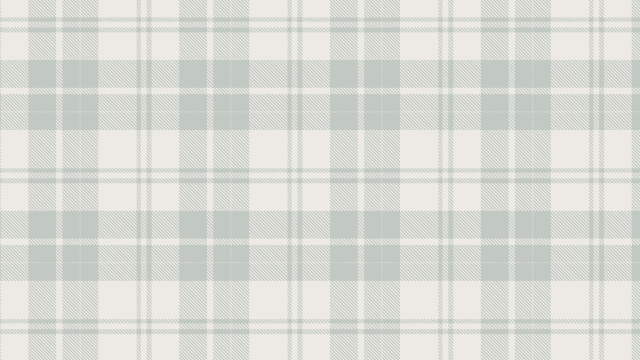
Give the GLSL for this pattern, as a WebGL 1 fragment shader.

```glsl
precision highp float;
// Pale sage and cream tartan with diagonal twill where the bands cross.

uniform vec2 u_resolution;

#define REPEATS 4.243              // setts across the canvas width
#define PHASE vec2(0.188, 0.398)   // first wide band, from the top left
#define TWILL_RIBS 46.0            // diagonal ribs per sett
#define WARP_SHARE 0.49            // part of each rib showing the warp
#define ACCENT_STRENGTH 0.55       // lightness of the hairline thread
#define CREAM vec3(0.928, 0.918, 0.900)
#define SAGE vec3(0.762, 0.787, 0.760)

// Share of a pixel of width w, centred on t, inside the band from a to b.
float band(float t, float a, float b, float w) {
  return clamp((min(t + 0.5 * w, b) - max(t - 0.5 * w, a)) / w, 0.0, 1.0);
}

// Amount of sage thread at position t, in setts.
float sett(float t, float w) {
  t = fract(t);
  float sage = band(t, 0.0, 0.184, w) + band(t, 0.226, 0.464, w);
  sage += band(t, 1.0, 1.184, w);               // seam of the repeat
  sage += band(t, 0.718, 0.746, w) + band(t, 0.784, 0.817, w);
  sage -= ACCENT_STRENGTH * band(t, 0.340, 0.347, w);
  return clamp(sage, 0.0, 1.0);
}

// Running integral of the square wave that makes the ribs.
float ribIntegral(float t) {
  return floor(t) * WARP_SHARE + min(fract(t), WARP_SHARE);
}

// Box-filtered ribs: 1 where the warp lies on top, 0 for the weft.
float twill(vec2 p, float w) {
  float t = (p.x - p.y) * TWILL_RIBS;
  float width = 1.4 * w * TWILL_RIBS;
  return (ribIntegral(t + 0.5 * width) - ribIntegral(t - 0.5 * width)) / width;
}

void main() {
  // Cloth coordinates in setts, running down from the top left.
  float pixel = REPEATS / u_resolution.x;
  vec2 p = vec2(gl_FragCoord.x, u_resolution.y - gl_FragCoord.y) * pixel - PHASE;

  // Interlace the vertical warp with the horizontal weft.
  float warp = sett(p.x, pixel);
  float weft = sett(p.y, pixel);
  float sage = mix(weft, warp, twill(p, pixel));

  gl_FragColor = vec4(mix(CREAM, SAGE, sage), 1.0);
}
```
